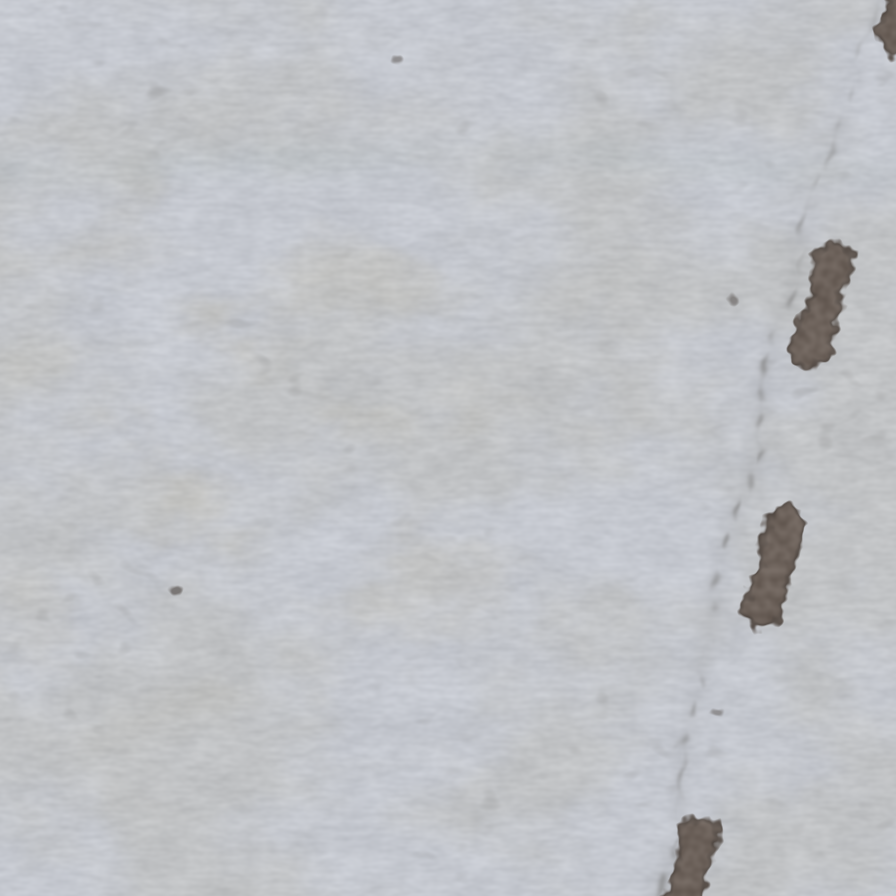
Give the GLSL for this texture, as a three.js fragment shader.

```glsl
// Pale weathered sheet with faint horizontal grain, a hairline crack and a row of rough brown dashes.
varying vec2 vUv;

const vec3 BLUE_GREY = vec3(0.772, 0.785, 0.814);
const vec3 NEUTRAL_GREY = vec3(0.756, 0.763, 0.771);
const vec3 WARM_GREY = vec3(0.752, 0.748, 0.728);
const vec3 BAND_GREY = vec3(0.715, 0.740, 0.755);
const vec3 SMUDGE_GREY = vec3(0.52, 0.52, 0.52);
const vec3 SPECK_BROWN = vec3(0.40, 0.38, 0.37);
const vec3 DASH_BROWN = vec3(0.425, 0.383, 0.355);
const vec3 DASH_RIM = vec3(0.335, 0.305, 0.285);

const vec2 GRAIN_SCALE = vec2(42.0, 150.0);
const float GRAIN_CONTRAST = 0.036;
const float MOTTLE_CONTRAST = 0.032;
const float SPECK_CELLS = 8.0;
const float SPECK_CHANCE = 0.16;

const int DASH_COUNT = 4;
const vec2 DASH_START = vec2(0.768, 0.018);
const vec2 DASH_STEP = vec2(0.082, 0.33);
const vec2 DASH_JITTER = vec2(0.016, 0.022);
const vec2 DASH_AXIS = vec2(0.25, 0.968);
const float DASH_HALF_LENGTH = 0.051;
const float DASH_RADIUS = 0.0225;
const float DASH_ROUGHNESS = 0.011;
const float EDGE = 0.0025;

vec2 hash2(vec2 p) {
  vec3 q = fract(p.xyx * vec3(0.1031, 0.1030, 0.0973));
  q += dot(q, q.yzx + 33.33);
  return fract((q.xx + q.yz) * q.zy);
}

vec2 gradient(vec2 cell) {
  float angle = 6.2832 * hash2(cell).x;
  return vec2(cos(angle), sin(angle));
}

// Gradient noise, roughly -0.7 to 0.7
float gnoise(vec2 p) {
  vec2 i = floor(p), f = fract(p);
  vec2 u = f * f * f * (f * (f * 6.0 - 15.0) + 10.0);
  vec2 r = vec2(1.0, 0.0);
  float low = mix(dot(gradient(i), f), dot(gradient(i + r), f - r), u.x);
  float high = mix(dot(gradient(i + r.yx), f - r.yx), dot(gradient(i + 1.0), f - 1.0), u.x);
  return mix(low, high, u.y);
}

float fbm(vec2 p) {
  float sum = 0.0, amplitude = 1.0;
  for (int k = 0; k < 4; k++) {
    sum += amplitude * gnoise(p);
    p = p * 2.03 + 17.3;
    amplitude *= 0.5;
  }
  return sum;
}

// Broad tints, a faint cool band, mottling and fine horizontal grain
vec3 sheet(vec2 uv) {
  float tint = fbm(uv * vec2(4.0, 5.0) + 3.7);
  vec3 color = mix(BLUE_GREY, NEUTRAL_GREY, smoothstep(-0.25, 0.4, tint + 0.06));
  vec2 fromStain = (uv - vec2(0.28, 0.5)) * vec2(1.6, 1.9);
  float stain = exp(-2.5 * dot(fromStain, fromStain));
  float warmth = smoothstep(-0.1, 0.65, fbm(uv * vec2(5.0, 8.0) + 21.0));
  color = mix(color, WARM_GREY, 0.9 * stain * warmth);
  float band = exp(-pow((uv.y - 0.82 - 0.02 * gnoise(uv * 3.0)) / 0.022, 2.0));
  color = mix(color, BAND_GREY, 0.4 * band * (0.7 + gnoise(uv * 9.0)));
  float grain = gnoise(uv * GRAIN_SCALE) + 0.5 * gnoise(uv * vec2(110.0, 190.0) + 9.0);
  float mottle = fbm(uv * vec2(14.0, 24.0) + 40.0);
  return color + GRAIN_CONTRAST * grain + MOTTLE_CONTRAST * mottle;
}

// Scattered soft smudges, stronger inside loose patches
float smudges(vec2 uv) {
  float spot = smoothstep(0.22, 0.6, gnoise(uv * vec2(32.0, 54.0) + 61.0));
  return 0.26 * spot * smoothstep(-0.1, 0.5, fbm(uv * 5.0 + 80.0));
}

// Small dark specks, at most one per grid cell
float specks(vec2 uv) {
  vec2 cell = floor(uv * SPECK_CELLS);
  vec2 shape = hash2(cell + 57.0);
  vec2 center = (cell + 0.25 + 0.5 * hash2(cell + 11.0)) / SPECK_CELLS;
  vec2 d = (uv - center) * vec2(mix(0.5, 1.0, shape.y), 1.0);
  float radius = mix(0.003, 0.006, shape.y) + 0.004 * gnoise(uv * 110.0);
  float present = step(shape.x, SPECK_CHANCE);
  return present * mix(0.35, 0.8, hash2(cell + 5.0).y) * (1.0 - smoothstep(radius - 0.003, radius + 0.002, length(d)));
}

// Broken hairline that leans along the row of dashes
float crack(vec2 uv) {
  float path = 0.745 + 0.12 * uv.y * (1.0 + uv.y) + 0.02 * gnoise(vec2(uv.y * 9.0, 4.5));
  float offset = uv.x - path - 0.010 * gnoise(uv * vec2(20.0, 45.0));
  float broken = smoothstep(-0.15, 0.45, gnoise(uv * vec2(55.0, 38.0) + 7.0));
  float fade = 1.0 - smoothstep(0.62, 1.0, uv.y) * 0.6;
  return fade * (0.55 * broken * exp(-pow(offset / 0.0045, 2.0)) + 0.10 * exp(-pow(offset / 0.014, 2.0)));
}

// Signed distance to the nearest rough-edged dash
float dashes(vec2 uv) {
  float nearest = 1.0;
  for (int k = 0; k < DASH_COUNT; k++) {
    float n = float(k);
    vec2 p = uv - DASH_START - n * DASH_STEP - DASH_JITTER * sin(n * 2.0944);
    float along = dot(p, DASH_AXIS);
    float waist = 0.005 * exp(-pow((along - 0.008) / 0.012, 2.0));
    float d = length(p - DASH_AXIS * clamp(along, -DASH_HALF_LENGTH, DASH_HALF_LENGTH));
    nearest = min(nearest, d - DASH_RADIUS + waist);
  }
  return nearest + DASH_ROUGHNESS * (gnoise(uv * 48.0) + 0.6 * gnoise(uv * 105.0 + 30.0));
}

void main() {
  vec3 color = sheet(vUv);
  color = mix(color, SMUDGE_GREY, smudges(vUv));
  color = mix(color, SMUDGE_GREY, crack(vUv));
  color = mix(color, SPECK_BROWN, specks(vUv));
  float d = dashes(vUv);
  vec3 dash = mix(DASH_BROWN, DASH_RIM, 0.75 * smoothstep(-0.008, -0.001, d));
  dash += 0.07 * gnoise(vUv * 95.0) + 0.04 * gnoise(vUv * 40.0);
  color = mix(color, dash, 1.0 - smoothstep(-EDGE, EDGE, d));
  gl_FragColor = vec4(color, 1.0);
}
```
